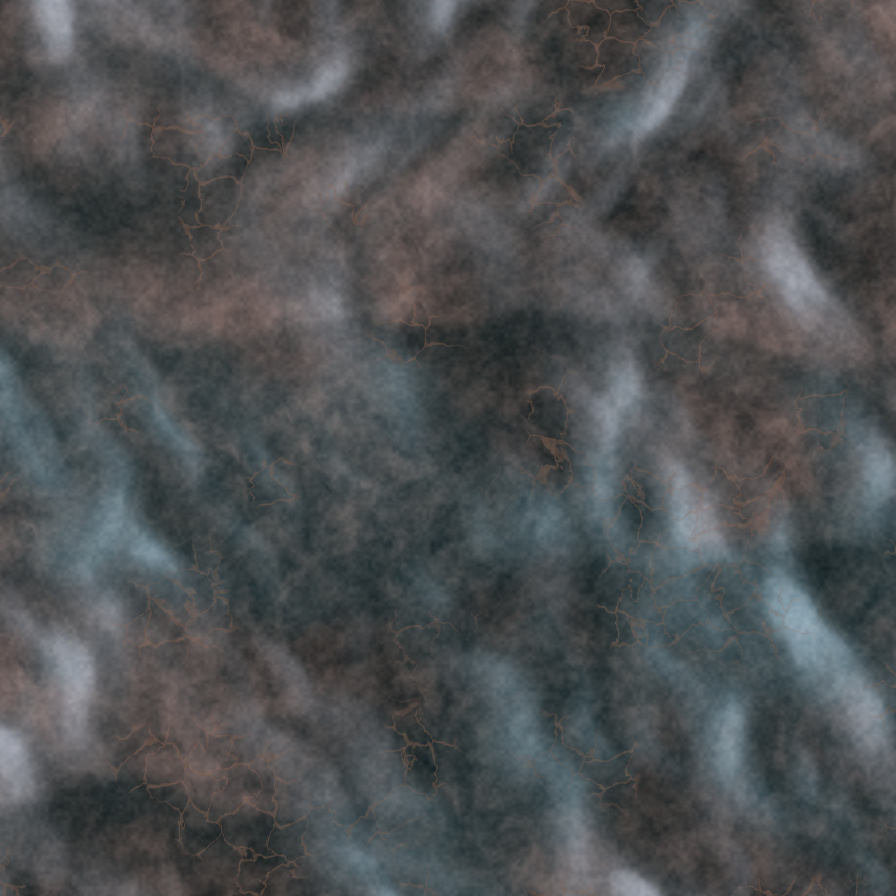
This texture is drawn by a Shadertoy shader. Its source:

```glsl
// Hazy blue mountain spurs and dark valleys over brown, finely grained ground.

float hash(vec2 p) {
    vec3 q = fract(p.xyx * vec3(0.1031, 0.103, 0.0973));
    q += dot(q, q.yzx + 33.33);
    return fract((q.x + q.y) * q.z);
}

vec2 hash2(vec2 p) {
    return vec2(hash(p), hash(p + 57.3));
}

float noise(vec2 p) {
    vec2 i = floor(p), f = fract(p);
    f = f * f * (3.0 - 2.0 * f);
    return mix(mix(hash(i), hash(i + vec2(1, 0)), f.x),
               mix(hash(i + vec2(0, 1)), hash(i + vec2(1, 1)), f.x), f.y);
}

float fbm(vec2 p) {
    float sum = 0.0, amp = 0.5;
    for (int i = 0; i < 5; i++) {
        sum += amp * noise(p);
        p = mat2(0.8, 0.6, -0.6, 0.8) * p * 2.03 + 7.1;
        amp *= 0.5;
    }
    return sum;
}

// Layered sines bend the slopes
vec2 bend(vec2 p) {
    vec2 w = vec2(0.0);
    float k = 9.0;
    for (int i = 0; i < 4; i++) {
        w += sin(k * p.yx + vec2(1.3, 4.1) * float(i + 1) + 3.0 * w.yx) / k;
        k *= 1.8;
    }
    return p + 0.1 * w;
}

// Cellular scatter of long soft spurs, each with one crisper flank
float spurs(vec2 p, float scale, float seed) {
    vec2 q = p * scale, home = floor(q);
    float sum = 0.0;
    for (int y = -2; y <= 2; y++)
    for (int x = -2; x <= 2; x++) {
        vec2 cell = home + vec2(x, y);
        vec2 rnd = hash2(cell + seed);
        vec2 d = q - cell - 0.1 - 0.8 * rnd;
        vec2 place = cell / scale;
        float upper = step(0.64, place.y) * step(abs(place.x - 0.48), 0.24);
        float lean = mix(-0.5, 0.6, upper) + 0.6 * (hash(cell + seed + 9.7) - 0.5);
        float along = dot(d, vec2(sin(lean), cos(lean)));
        float across = dot(d, vec2(cos(lean), -sin(lean)));
        across += 0.1 * sin(4.0 * along + 6.0 * rnd.x);
        across /= across > 0.0 ? 0.15 : 0.3;
        along /= 0.75;
        float strength = smoothstep(0.4, 0.95, hash(cell + seed + 31.0));
        sum += strength * exp(-across * across - along * along);
    }
    return sum;
}

// Winding, mostly level dark valleys
float valleys(vec2 p) {
    float shade = 0.0;
    for (int i = 0; i < 4; i++) {
        float k = float(i);
        float line = 0.07 + 0.27 * k + 0.03 * sin(6.0 * p.x + 2.4 * k)
                   + 0.013 * sin(17.0 * p.x + 4.0 * k);
        float d = p.y - line;
        d /= d > 0.0 ? 0.016 : 0.04;
        shade += exp(-d * d) * (0.55 + 0.45 * sin(5.0 * p.x + 1.9 * k + 1.0));
    }
    vec2 knot = (p - vec2(0.1, 0.75)) / vec2(0.2, 0.07);
    return shade + 1.3 * exp(-dot(knot, knot));
}

// Thin cellular borders
float cracks(vec2 p) {
    vec2 home = floor(p);
    float near = 9.0, next = 9.0;
    for (int y = -1; y <= 1; y++)
    for (int x = -1; x <= 1; x++) {
        vec2 cell = home + vec2(x, y);
        float d = length(p - cell - hash2(cell + 3.0));
        next = min(next, max(near, d));
        near = min(near, d);
    }
    return 1.0 - smoothstep(0.02, 0.1, next - near);
}

void mainImage(out vec4 fragColor, in vec2 fragCoord) {
    vec2 uv = fragCoord / iResolution.y;
    vec2 p = bend(uv);
    float wisps = fbm(p * vec2(22.0, 13.0));
    float broad = fbm(p * 5.0 + 4.0);

    // Brown ground with cooler patches
    float mottle = fbm(uv * 42.0 + 2.0 * wisps);
    float warmLight = smoothstep(0.3, 0.72, broad + 0.12 * smoothstep(0.5, 0.9, uv.y));
    vec3 color = mix(vec3(0.225, 0.215, 0.21), vec3(0.43, 0.375, 0.365), warmLight);
    float cool = smoothstep(0.4, 0.62, fbm(p * 4.0 + 19.0) + 0.06 * sin(6.0 * uv.y - 0.6));
    color = mix(color, vec3(0.235, 0.295, 0.31), 0.55 * cool);
    color += vec3(0.26, 0.19, 0.17) * (mottle - 0.48);

    // Shadows beside the spurs, gullies and valleys
    float gully = spurs(p - vec2(0.035, -0.008), 8.0, 12.0) + 0.5 * spurs(p, 11.0, 71.0);
    float shade = 0.8 * gully + 1.1 * valleys(p) * (0.5 + wisps);
    color = mix(color, vec3(0.125, 0.17, 0.175), 0.85 * (1.0 - exp(-shade)));

    // Blue haze on the lit spurs
    float lit = spurs(p, 8.0, 12.0) + 0.35 * spurs(p, 14.0, 45.0);
    lit *= (0.35 + 1.3 * wisps) * exp(-0.7 * valleys(p));
    float haze = 1.0 - exp(-1.7 * lit);
    vec3 hazeColor = mix(vec3(0.52, 0.53, 0.56), vec3(0.43, 0.52, 0.56), cool);
    color = mix(color, hazeColor, 0.85 * haze);
    color += vec3(0.15, 0.16, 0.175) * smoothstep(0.55, 1.0, haze);

    // Sparse rusty cracks and fine grain
    float sparse = smoothstep(0.62, 0.78, noise(uv * 13.0 + 40.0));
    float crack = cracks(uv * 26.0 + 1.2 * vec2(mottle, wisps)) * sparse;
    color = mix(color, vec3(0.52, 0.39, 0.33), 0.4 * crack * (1.0 - 0.6 * haze));
    float grain = noise(uv * 230.0) + noise(uv * 120.0 + 8.0) - 1.0;
    color += 0.042 * grain * vec3(1.1, 1.0, 0.95);

    // Overall contrast
    vec3 middle = vec3(0.34, 0.355, 0.365);
    fragColor = vec4(middle + 1.12 * (color - middle), 1.0);
}
```
